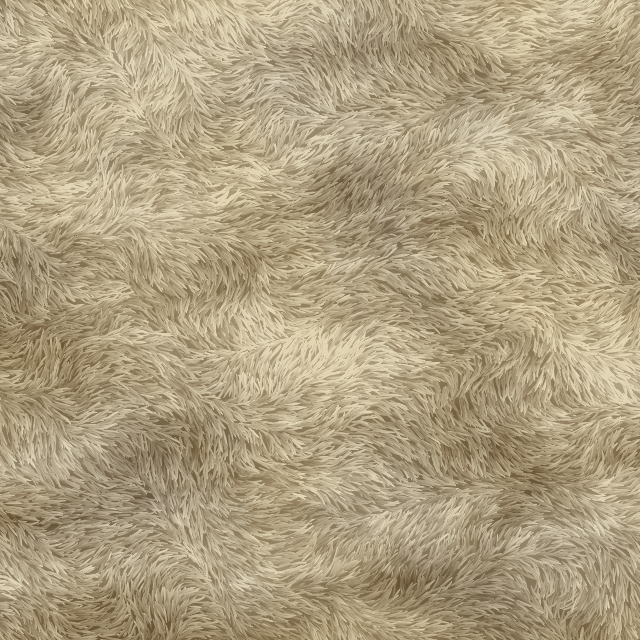
A three.js fragment shader for this texture:

```glsl
varying vec2 vUv;

#define DENSITY 64.0       // strand cells across the canvas
#define LAYERS 6           // strands painted per cell
#define STRAND_WIDTH 0.17  // half width, in cells
#define FLOW_TURN 2.5      // how far the nap swirls
#define TONE_MEAN 0.78
#define PATCH_CONTRAST 0.42
#define STRAND_CONTRAST 0.42
#define GAP_DEPTH 0.42
#define DARK_FUR vec3(0.40, 0.32, 0.195)
#define LIGHT_FUR vec3(0.82, 0.77, 0.65)

vec4 hash4(vec2 p) {
  vec4 n = vec4(dot(p, vec2(127.1, 311.7)), dot(p, vec2(269.5, 183.3)),
                dot(p, vec2(419.2, 371.9)), dot(p, vec2(83.7, 241.1)));
  return fract(sin(n) * 43758.5);
}

// Layered, self-warped sines, roughly -1 to 1
float waves(vec2 p) {
  float sum = 0.0, amp = 0.5;
  for (int i = 0; i < 5; i++) {
    p = mat2(0.8, 0.6, -0.6, 0.8) * p * 1.7 + 0.8 * sin(p.yx * 1.1) + 2.3;
    sum += amp * sin(p.x) * cos(p.y);
    amp *= 0.62;
  }
  return sum;
}

float napAngle(vec2 p) {
  return -0.25 + FLOW_TURN * waves(p * vec2(6.0, 8.0) + 4.7);
}

// Broad light and dark areas of the pelt
float peltTone(vec2 p) {
  return TONE_MEAN + PATCH_CONTRAST * waves(p * vec2(5.0, 9.0) + 1.3)
       + 0.16 * (p.y - 0.5);
}

// Paints one curved, tapered strand over the tone below it
float paintStrand(float below, vec2 grid, vec2 id, vec2 offset, float layer, float tone) {
  vec4 rnd = hash4(id + 37.0 * layer);
  vec2 center = id + rnd.xy;
  vec2 home = (center - offset) / DENSITY;

  float angle = napAngle(home) + 0.7 * (rnd.z - 0.5);
  vec2 dir = vec2(cos(angle), sin(angle));
  vec2 d = grid - center;
  float along = dot(d, dir) / mix(0.7, 0.95, rnd.w);
  float taper = max(1.0 - along * along, 0.0);
  float bend = 0.24 * (rnd.z - 0.5) * along * along;
  float side = (dot(d, vec2(-dir.y, dir.x)) - bend)
             / (STRAND_WIDTH * sqrt(taper + 0.0001));
  float mask = (1.0 - smoothstep(0.25, 1.0, abs(side))) * smoothstep(0.0, 0.3, taper);

  // Tufts share a tone, sewn pieces differ slightly
  float tuft = waves(home * 45.0);
  float piece = hash4(floor(home * vec2(3.0, 4.0) + 0.15 * tuft) + 5.0).x - 0.5;
  float shade = tone + 0.14 * piece + 0.2 * tuft
              + STRAND_CONTRAST * (fract(rnd.w * 17.0) - 0.5)
              + 0.11 * along + 0.12 * side - 0.25 * side * side;
  return mix(below, shade, mask);
}

void main() {
  float tone = peltTone(vUv);
  float fur = tone - GAP_DEPTH;

  // Overlapping layers of strands, each reaching one cell at most
  for (int l = 0; l < LAYERS; l++) {
    float layer = float(l);
    vec2 offset = layer * vec2(0.37, 0.61);
    vec2 grid = vUv * DENSITY + offset;
    for (int y = -1; y <= 1; y++) {
      for (int x = -1; x <= 1; x++) {
        vec2 id = floor(grid) + vec2(float(x), float(y));
        fur = paintStrand(fur, grid, id, offset, layer, tone);
      }
    }
  }

  // Fur colour with a drifting warm tint
  vec3 color = mix(DARK_FUR, LIGHT_FUR, clamp(fur, -0.35, 1.15));
  color += waves(vUv * vec2(4.0, 5.0) + 9.0) * vec3(0.012, 0.0, -0.03);
  gl_FragColor = vec4(color, 1.0);
}
```
